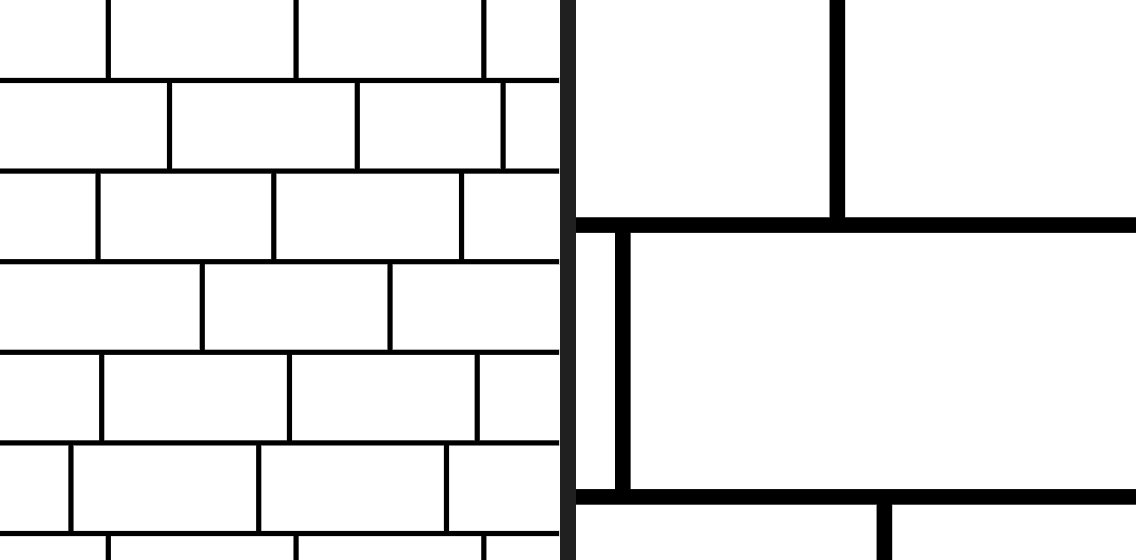
Left: the whole. Right: its middle third, enlarged.
Write a Shadertoy shader that draws this pattern.

```glsl
// Black outlined brick wall on white, with staggered courses and a few cut bricks.
#define COURSE_HEIGHT 0.1618
#define FIRST_BED 0.1437
#define BRICK_LENGTH 0.3353
#define LINE_WIDTH 0.0093
#define BED_END 0.9985
#define COURSES 6
#define JOINTS 3
#define PAPER vec3(1.0)
#define INK vec3(0.0)

// Per course: first regular joint, then shifts of the first and last joints.
const vec3 COURSE[COURSES] = vec3[COURSES](
    vec3(0.1934, 0.0, 0.0),
    vec3(0.3027, 0.0, -0.0749),
    vec3(0.1536, 0.0215, 0.0),
    vec3(0.3612, 0.0, 0.0),
    vec3(0.1816, 0.0, 0.0),
    vec3(0.1267, 0.0, 0.0));

// Coverage of a shape from its signed distance.
float coverage(float dist, float pixel) {
    return clamp(0.5 - dist / pixel, 0.0, 1.0);
}

// Distance to the nearest upright joint of a course.
float jointDistance(float x, int course) {
    vec3 layout_ = COURSE[course];
    float nearest = 1.0;
    for (int i = 0; i < JOINTS; i++) {
        float joint = layout_.x + float(i) * BRICK_LENGTH;
        if (i == 0) joint += layout_.y;
        if (i == JOINTS - 1) joint += layout_.z;
        nearest = min(nearest, abs(x - joint));
    }
    return nearest;
}

void mainImage(out vec4 fragColor, in vec2 fragCoord) {
    vec2 uv = fragCoord / iResolution.xy;
    float pixel = 1.0 / min(iResolution.x, iResolution.y);

    // Courses are counted downward from the top edge.
    float depth = (1.0 - uv.y - FIRST_BED) / COURSE_HEIGHT;
    int course = int(mod(floor(depth) + 1.0, float(COURSES)));

    // Horizontal beds stop just short of the right edge.
    float bed = abs(depth - round(depth)) * COURSE_HEIGHT - 0.5 * LINE_WIDTH;
    bed = max(bed, uv.x - BED_END);
    float joint = jointDistance(uv.x, course) - 0.5 * LINE_WIDTH;

    float ink = coverage(min(bed, joint), pixel);
    fragColor = vec4(mix(PAPER, INK, ink), 1.0);
}
```
